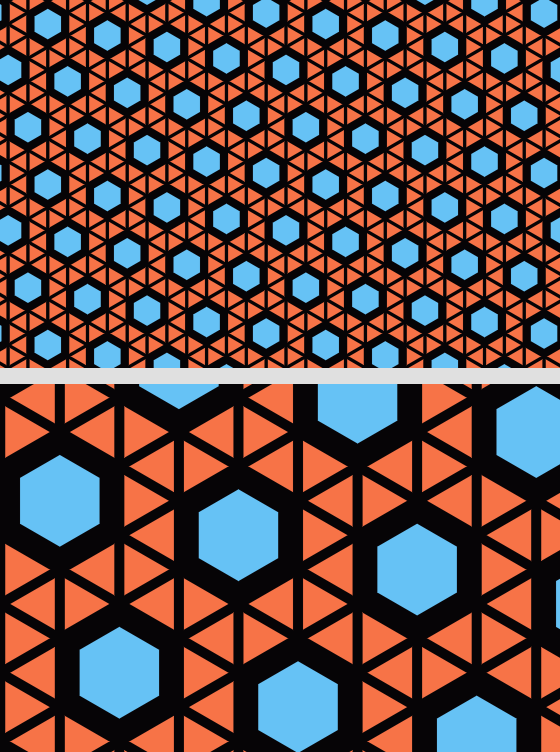
Top: the whole. Bottom: its middle third, enlarged.
Give the GLSL for this pattern, as a Shadertoy shader.

```glsl
// Snub trihexagonal tiling: blue hexagons ringed by orange triangles on black.

const float EDGES_ACROSS = 24.43;             // tile edges per canvas width
const vec2 HEXAGON_ORIGIN = vec2(-0.604, 0.477); // one hexagon, from the centre
const float TRIANGLE_HEIGHT = 0.8660254;      // for unit edges
const float TRIANGLE_INSET = 0.073;
const float HEXAGON_INSET = 0.288;

const vec3 BLACK = vec3(0.025, 0.015, 0.025);
const vec3 BLUE = vec3(0.40, 0.76, 0.96);
const vec3 ORANGE = vec3(0.97, 0.45, 0.28);

// Coordinates along the lattice directions (0, 1) and (sqrt(3)/2, 1/2).
vec2 toLattice(vec2 p) {
    float v = p.x / TRIANGLE_HEIGHT;
    return vec2(p.y - 0.5 * v, v);
}

// 1 for each lattice corner that is a hexagon centre: one in every seven.
vec3 hexagonCentres(vec3 cornerCode) {
    return 1.0 - step(0.5, mod(cornerCode + 0.25, 7.0) - 0.25);
}

float coverage(float signedDistance, float pixel) {
    return smoothstep(-0.65 * pixel, 0.65 * pixel, signedDistance);
}

vec3 tiling(vec2 p, float pixel) {
    vec2 q = toLattice(p);
    vec2 cell = floor(q);
    vec2 f = q - cell;
    bool lower = f.x + f.y < 1.0;

    // Barycentric weights, ordered as third corner, (1, 0), (0, 1).
    vec3 weights = lower ? vec3(1.0 - f.x - f.y, f)
                         : vec3(f.x + f.y - 1.0, 1.0 - f.yx);
    vec3 codes = cell.x + 3.0 * cell.y + vec3(lower ? 0.0 : 4.0, 1.0, 3.0);
    vec3 centres = hexagonCentres(codes);

    // Distances to the three sides of the lattice triangle.
    vec3 sides = weights * TRIANGLE_HEIGHT;
    if (dot(centres, vec3(1.0)) > 0.5) {
        float hexagon = dot(centres, sides) - HEXAGON_INSET;
        return mix(BLACK, BLUE, coverage(hexagon, pixel));
    }
    float triangle = min(sides.x, min(sides.y, sides.z)) - TRIANGLE_INSET;
    return mix(BLACK, ORANGE, coverage(triangle, pixel));
}

void mainImage(out vec4 fragColor, in vec2 fragCoord) {
    float pixel = EDGES_ACROSS / iResolution.x;
    vec2 p = (fragCoord - 0.5 * iResolution.xy) * pixel;
    fragColor = vec4(tiling(p - HEXAGON_ORIGIN, pixel), 1.0);
}
```
